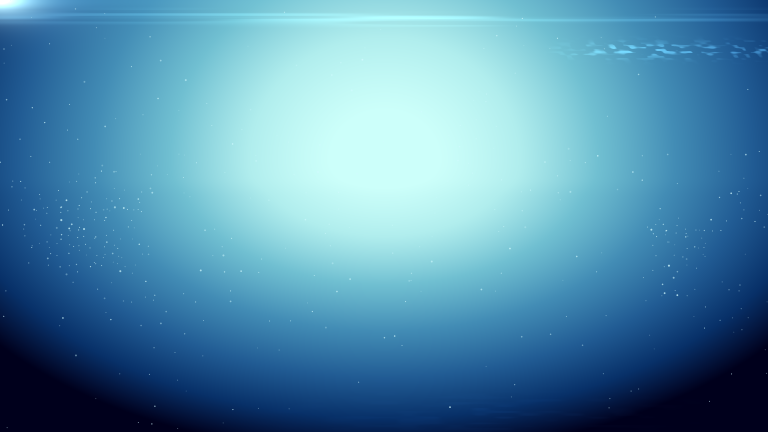
Reproduce this background procedurally as a Shadertoy shader.

```glsl
// Deep blue water with a pale central glow, a faint surface and drifting specks.

float hash(vec2 p) {
    return fract(sin(dot(p, vec2(127.1, 311.7))) * 43758.545);
}

float noise(vec2 p) {
    vec2 i = floor(p), f = fract(p);
    f = f * f * (3.0 - 2.0 * f);
    return mix(mix(hash(i), hash(i + vec2(1, 0)), f.x),
               mix(hash(i + vec2(0, 1)), hash(i + vec2(1, 1)), f.x), f.y);
}

float bell(float x, float width) {
    return exp(-x * x / (width * width));
}

// Maps light from 0 to 1 onto the water colours, dark to pale.
vec3 waterColor(float light) {
    vec3 c = mix(vec3(0.0, 0.0, 0.11), vec3(0.03, 0.19, 0.41), clamp(light / 0.2, 0.0, 1.0));
    c = mix(c, vec3(0.13, 0.36, 0.58), clamp((light - 0.2) / 0.2, 0.0, 1.0));
    c = mix(c, vec3(0.26, 0.55, 0.71), clamp((light - 0.4) / 0.2, 0.0, 1.0));
    c = mix(c, vec3(0.44, 0.75, 0.82), clamp((light - 0.6) / 0.17, 0.0, 1.0));
    c = mix(c, vec3(0.69, 0.93, 0.93), clamp((light - 0.77) / 0.14, 0.0, 1.0));
    return mix(c, vec3(0.80, 1.0, 0.98), clamp((light - 0.91) / 0.1, 0.0, 1.0));
}

// Oval glow that fades fastest below its centre, with a soft horizon.
float waterLight(vec2 p) {
    vec2 d = p - vec2(0.89, 0.63);
    d.y *= d.y < 0.0 ? 1.67 : 1.1;
    float horizon = 1.0 - smoothstep(0.54, 0.59, p.y);
    return 1.04 - 0.83 * pow(length(d), 1.6) - 0.012 * horizon;
}

// One grid of jittered specks, clustered in a band on either side.
float specks(vec2 p, float cell, float seed) {
    vec2 id = floor(p / cell);
    vec2 key = id + seed;
    vec2 middle = (id + 0.5) * cell;
    float sides = smoothstep(0.22, 0.5, abs(middle.x - 0.89));
    float clump = smoothstep(0.25, 0.75, noise(middle * 7.0));
    float density = 0.008 + 0.6 * sides * clump * bell(middle.y - 0.47, 0.12)
                  + 0.04 * bell(middle.y - 0.5, 0.3);
    vec2 jitter = 0.2 + 0.6 * vec2(hash(key + 3.1), hash(key + 7.7));
    float radius = mix(0.0008, 0.0023, pow(hash(key + 5.3), 3.0));
    float blur = 0.7 / iResolution.y;
    float dist = length(p - (id + jitter) * cell);
    float disc = 1.0 - smoothstep(radius - blur, radius + blur, dist);
    return disc * step(hash(key), density) * mix(0.3, 1.0, hash(key + 9.4));
}

void mainImage(out vec4 fragColor, in vec2 fragCoord) {
    vec2 p = fragCoord / iResolution.y;
    p.x *= 1.7778 * iResolution.y / iResolution.x;
    vec3 color = waterColor(waterLight(p));

    // Thin streaks along the surface
    float wave = p.y - 0.958 - 0.003 * sin(p.x * 4.0);
    float streak = bell(wave, 0.014) * smoothstep(0.4, 0.9, noise(vec2(p.x * 3.0, p.y * 150.0)));
    color += vec3(0.07, 0.11, 0.11) * (streak + 0.3 * bell(wave, 0.005));

    // Broken glints at the upper right and faint ripples at the foot
    float ripple = smoothstep(0.5, 0.85, noise(vec2(p.x * 70.0 + p.y * 40.0, p.y * 190.0)));
    float glints = bell(p.y - 0.884, 0.016) * smoothstep(1.25, 1.45, p.x);
    color += vec3(0.16, 0.26, 0.28) * ripple * glints;
    float foot = bell(p.y - 0.04, 0.04) * bell(p.x - 1.15, 0.35);
    color += vec3(0.01, 0.02, 0.03) * foot * smoothstep(0.5, 0.9, noise(p * vec2(18.0, 150.0)));

    // Flare in the upper left corner
    vec2 corner = p - vec2(0.0, 1.0);
    float flare = exp(-length(corner * vec2(1.0, 2.4)) / 0.07);
    color += vec3(0.95, 0.95, 0.75) * flare * 1.2;
    color += vec3(0.12, 0.22, 0.22) * exp(-p.x / 0.2) * bell(corner.y, 0.025);

    // Floating specks in three sizes of grid
    float glow = specks(p, 0.021, 0.0) + specks(p + 0.013, 0.027, 41.0) + specks(p, 0.041, 83.0);
    color = mix(color, vec3(0.82, 0.98, 1.0), min(glow, 1.0) * 0.85);

    fragColor = vec4(clamp(color, 0.0, 1.0), 1.0);
}
```
